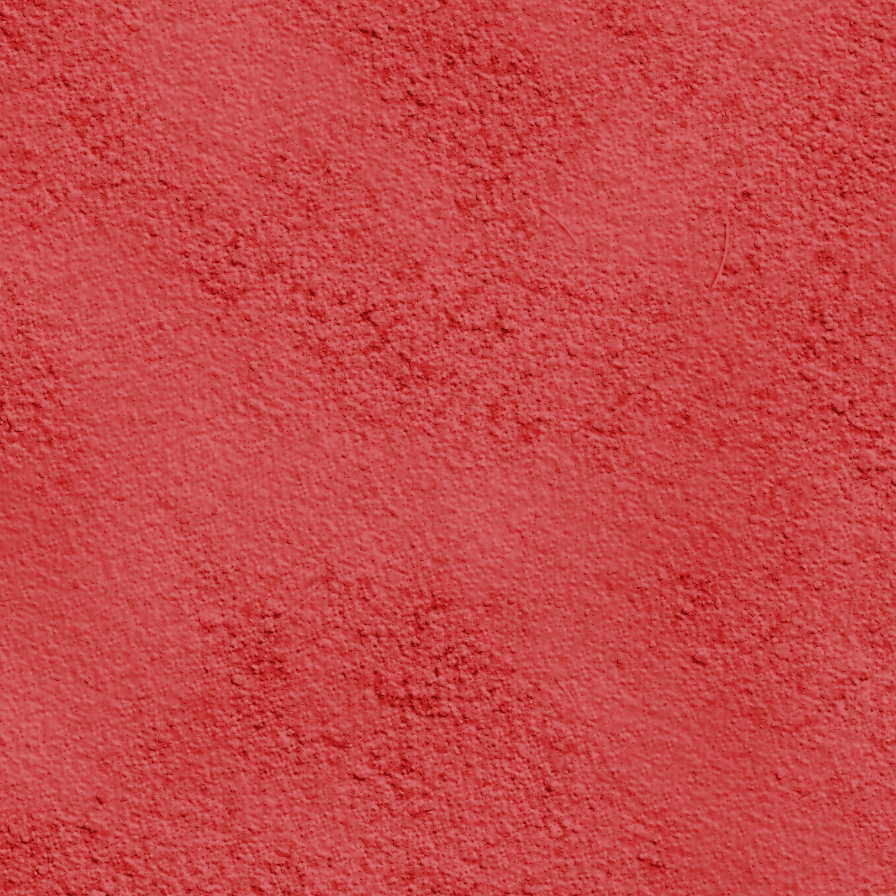
Write a WebGL 2 fragment shader that draws this texture.

```glsl
#version 300 es
precision highp float;
// Dry red earth: powdery ground with diagonal drifts of crumbs, clods and a few straws.

uniform vec2 u_resolution;
out vec4 fragColor;

const vec3 DEEP = vec3(0.48, 0.05, 0.05);
const vec3 SHADE = vec3(0.73, 0.11, 0.11);
const vec3 PALE = vec3(0.82, 0.38, 0.38);
const vec2 LIGHT = vec2(0.5, 0.86);       // direction towards the light
const vec2 DRIFT = vec2(0.8, -0.6);       // direction of the crumb drifts
const float GROUND_TONE = 0.72;           // 0 is SHADE, 1 is PALE
const float PATCH_CONTRAST = 0.5;
const float GRAIN_CONTRAST = 0.85;
const float CREVICE_DEPTH = 0.6;
const float SHADOW_DEPTH = 0.75;
const float FINEST_CLODS = 170.0;         // cells across the canvas
const int CLOD_LAYERS = 4;
const int STRAWS = 3;

float hash(vec2 p) {
    return fract(sin(dot(p, vec2(127.1, 311.7))) * 43758.5453);
}

vec2 hash2(vec2 p) {
    return vec2(hash(p), hash(p + 57.3));
}

float noise(vec2 p) {
    vec2 i = floor(p), f = fract(p);
    f = f * f * (3.0 - 2.0 * f);
    return mix(mix(hash(i), hash(i + vec2(1, 0)), f.x),
               mix(hash(i + vec2(0, 1)), hash(i + vec2(1, 1)), f.x), f.y);
}

mat2 rotation(float a) {
    return mat2(cos(a), sin(a), -sin(a), cos(a));
}

float fbm(vec2 p) {
    float sum = 0.0, amp = 0.533;
    mat2 turn = rotation(0.65) * 2.03;
    for (int i = 0; i < 4; i++) {
        sum += amp * noise(p);
        p = turn * p + 17.1;
        amp *= 0.5;
    }
    return sum;
}

// Slope of a noise surface as seen by the light, on a turned lattice
float relief(vec2 p, float cells, float angle) {
    mat2 turn = rotation(angle);
    vec2 q = turn * p * cells;
    return noise(q) - noise(q + turn * LIGHT * 0.8);
}

// Lays one layer of lit, shadow-casting clods over the tone
float addClods(float tone, vec2 p, float cells, float density, float grain, float pixel) {
    vec2 g = p * cells, cell = floor(g);
    for (int y = -1; y <= 1; y++)
    for (int x = -1; x <= 1; x++) {
        vec2 id = cell + vec2(x, y);
        vec2 seed = id + cells * 3.7;
        vec2 d = g - id - mix(vec2(0.2), vec2(0.8), hash2(seed));
        float chance = hash(seed + 11.9), size = hash(seed + 23.4);
        float r = mix(0.18, 0.42, size * size) * smoothstep(chance, chance + 0.12, density);
        if (r < 0.06 || dot(d, d) > 4.0 * r * r) continue;

        vec2 local = d / r;
        mat2 turn = rotation(6.283 * hash(seed + 31.7));
        vec2 squash = vec2(1.0, 1.0 + 0.7 * hash(seed + 41.2));
        float ragged = 0.7 + 0.65 * noise(local * 1.8 + seed * 7.0);
        float bodyDist = length(turn * local * squash) * ragged;
        float shadowDist = length(turn * (local + LIGHT * 0.45) * squash) * ragged;
        float edge = 0.8 * pixel * cells / r;

        float inside = 1.0 - smoothstep(1.0 - edge, 1.0 + edge, bodyDist);
        float shadow = 1.0 - smoothstep(0.7, 1.2, shadowDist);
        float face = GROUND_TONE - 0.1 + 0.4 * dot(local, LIGHT)
                   + 0.3 * (size - 0.5) + 0.8 * grain;
        tone = mix(tone - SHADOW_DEPTH * shadow, face, inside);
    }
    return tone;
}

// Lays one thin bent straw with a shadow along its lower side
float addStraw(float tone, vec2 p, float index, float pixel) {
    vec2 seed = vec2(index * 3.1, 8.6);
    vec2 d = p - mix(vec2(0.15), vec2(0.85), hash2(seed));
    float halfLength = mix(0.015, 0.05, hash(seed + 5.2));
    vec2 q = rotation(0.6 + 1.2 * hash(seed + 2.3)) * d;
    q.y += 4.0 * q.x * q.x;
    float along = 1.0 - smoothstep(0.8, 1.0, abs(q.x) / halfLength);
    float stalk = 1.0 - smoothstep(0.0006, 0.0006 + 1.5 * pixel, abs(q.y));
    float shadow = 1.0 - smoothstep(0.0, 0.003, abs(q.y + 0.0025));
    return mix(tone - 0.45 * shadow * along, 1.05, 0.85 * stalk * along);
}

void main() {
    vec2 p = gl_FragCoord.xy / u_resolution.y;
    float pixel = 1.0 / u_resolution.y;

    // Where the ground is crumbly rather than powdery
    vec2 drift = vec2(dot(p, DRIFT) * 4.5, dot(p, vec2(-DRIFT.y, DRIFT.x)) * 7.0);
    float crumbly = smoothstep(0.36, 0.72, fbm(drift + 4.7));

    // Powder: broad patches, fine lit grain and dark crevices
    float grain = relief(p, 260.0, 0.4) * 0.85 + relief(p, 130.0, 1.1) * 0.5;
    grain *= GRAIN_CONTRAST * mix(0.8, 1.25, crumbly);
    float tone = GROUND_TONE + PATCH_CONTRAST * (fbm(p * 5.0 + 31.0) - 0.5) + grain;
    float crevice = noise(rotation(0.8) * p * 105.0 + 9.0);
    tone -= CREVICE_DEPTH * mix(0.15, 1.0, crumbly) * smoothstep(0.55, 0.9, crevice);
    tone -= 0.06 * crumbly;

    // Clods, from the finest layer to the coarsest
    float cells = FINEST_CLODS, share = 1.0;
    for (int i = 0; i < CLOD_LAYERS; i++) {
        float density = mix(0.2, 0.8, crumbly) * share;
        tone = addClods(tone, p, cells, density, grain, pixel);
        cells *= 0.57;
        share *= 0.64;
    }
    for (int i = 0; i < STRAWS; i++) tone = addStraw(tone, p, float(i), pixel);

    // Tone to colour
    vec3 colour = mix(SHADE, PALE, clamp(tone, 0.0, 1.15));
    colour = mix(colour, DEEP, clamp(-tone * 3.0, 0.0, 1.0));
    fragColor = vec4(colour, 1.0);
}
```
